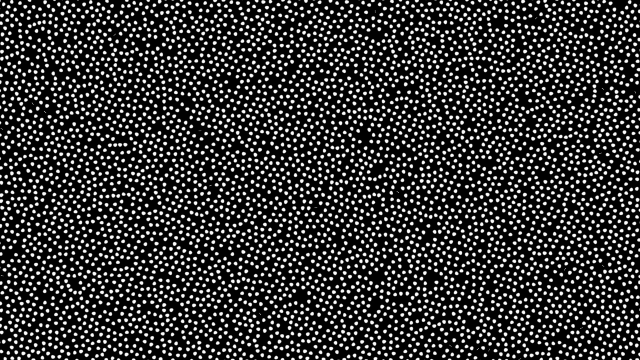
A Shadertoy shader for this pattern:

```glsl
// Dense field of small, lumpy white dots on black, with a few gaps and faint slivers.
// Cellular noise: one jittered dot per grid cell, pushed away from its neighbours
// in two relaxation steps so that the spacing stays even without rows.

vec2 hash22(vec2 p) {
    vec3 q = fract(p.xyx * vec3(0.1031, 0.1030, 0.0973));
    q += dot(q, q.yzx + 33.33);
    return fract((q.xx + q.yz) * q.zy);
}

vec2 seedPoint(vec2 cell) {
    return cell + 0.5 + 0.84 * (hash22(cell + 200.0) - 0.5);
}

// Push that a neighbour exerts when it is closer than the wanted spacing.
vec2 repulsion(vec2 away) {
    float gap = max(length(away), 0.001);
    return away / gap * max(1.0 - gap, 0.0);
}

vec2 spreadPoint(vec2 cell) {
    vec2 point = seedPoint(cell);
    vec2 push = vec2(0.0);
    for (int y = -1; y <= 1; y++)
    for (int x = -1; x <= 1; x++)
        push += repulsion(point - seedPoint(cell + vec2(x, y)));
    return point + 0.42 * push;
}

// Second step, kept near its own cell.
vec2 settledPoint(vec2 cell) {
    vec2 point = spreadPoint(cell);
    vec2 push = vec2(0.0);
    for (int y = -1; y <= 1; y++)
    for (int x = -1; x <= 1; x++)
        push += repulsion(point - spreadPoint(cell + vec2(x, y)));
    return cell + clamp(point + 0.4 * push - cell, -0.1, 1.1);
}

// Distance to a round dot with an uneven rim.
float dotDistance(vec2 d, vec2 rnd) {
    float angle = atan(d.y, d.x);
    float lump = 0.06 * sin(2.0 * angle + 6.28 * rnd.x) + 0.05 * sin(3.0 * angle + 6.28 * rnd.y);
    return length(d) - 0.254 * (0.95 + 0.1 * rnd.y + lump);
}

// Distance to a short thin stroke at a random angle.
float sliverDistance(vec2 d, vec2 rnd) {
    vec2 dir = vec2(cos(6.28 * rnd.x), sin(6.28 * rnd.x));
    return length(d - dir * clamp(dot(d, dir), -0.15, 0.15)) - 0.01;
}

void mainImage(out vec4 fragColor, in vec2 fragCoord) {
    // 51 cells per canvas height, turned and bent a little
    vec2 p = 51.0 * fragCoord / iResolution.y;
    p = mat2(0.86, 0.51, -0.51, 0.86) * p;
    p += 0.25 * sin(0.13 * p.yx + vec2(0.4, 2.1));

    float softness = 0.78 * 51.0 / iResolution.y;
    float ink = 0.0;
    vec2 home = floor(p);
    for (int y = -1; y <= 1; y++)
    for (int x = -1; x <= 1; x++) {
        vec2 cell = home + vec2(x, y);
        // skip cells whose dot cannot reach this pixel
        vec2 reach = abs(p - cell - 0.5);
        if (max(reach.x, reach.y) > 1.1) continue;

        vec2 d = p - settledPoint(cell);
        vec2 rnd = hash22(cell + 517.0);
        float kind = hash22(cell + 931.0).x;

        // most cells hold a dot, a few a sliver, a few nothing
        float dist = 1.0;
        if (kind > 0.018) dist = dotDistance(d, rnd);
        else if (kind > 0.013) dist = sliverDistance(d, rnd);
        ink = max(ink, 1.0 - smoothstep(-softness, softness, dist));
    }

    fragColor = vec4(mix(vec3(0.002), vec3(0.985), ink), 1.0);
}
```
